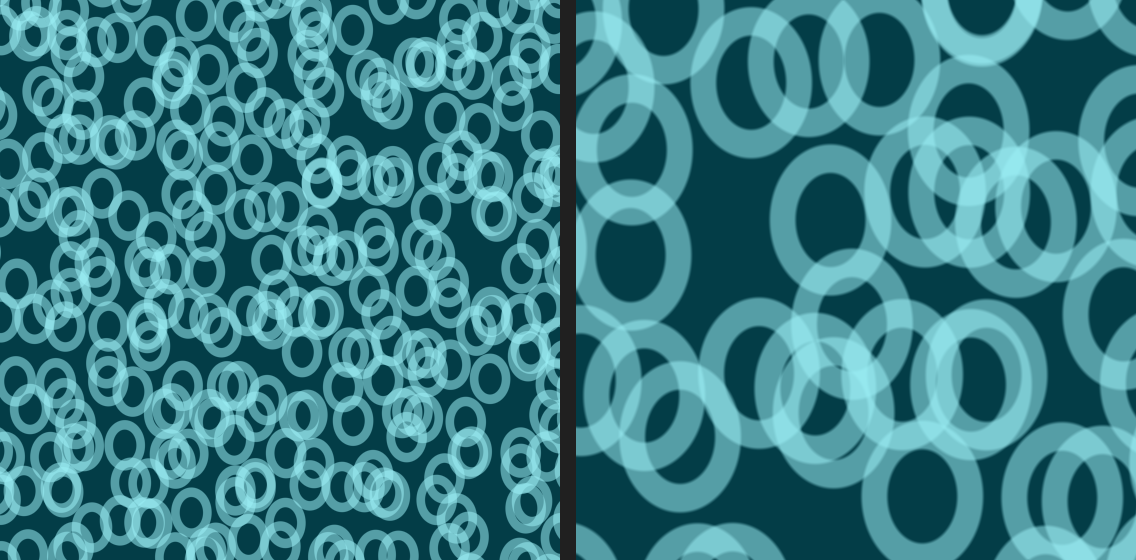
Left, the full canvas; right, a detail of the centre.
Give the GLSL for this pattern, as a three.js fragment shader.

```glsl
// Translucent pale cyan oval rings scattered at random over deep teal.
varying vec2 vUv;

const vec3 GROUND = vec3(0.010, 0.240, 0.280);
const vec3 RING_COLOR = vec3(0.610, 0.940, 0.965);
const float RING_ALPHA = 0.54;
const vec2 OUTER_RADII = vec2(0.0362, 0.0450);
const vec2 INNER_RADII = vec2(0.0208, 0.0280);
const float CELLS = 16.0;     // one ring per cell
const float SCATTER = 1.45;   // spread of ring centres, in cells
const float SOFTNESS = 0.0013; // half width of the edge ramp

vec2 hash22(vec2 p) {
  vec3 q = fract(vec3(p.xyx) * vec3(0.1031, 0.1030, 0.0973));
  q += dot(q, q.yzx + 33.33);
  return fract((q.xx + q.yz) * q.zy);
}

// Approximate signed distance to an axis-aligned ellipse
float ellipseDistance(vec2 p, vec2 radii) {
  float k = length(p / radii);
  float slope = length(p / (radii * radii));
  return k * (k - 1.0) / max(slope, 0.0001);
}

float ringCoverage(vec2 p) {
  float outer = ellipseDistance(p, OUTER_RADII);
  // Keep the hollow centre well defined where the ellipse formula degenerates
  float inner = dot(p, p) < 0.0001 ? -0.01 : ellipseDistance(p, INNER_RADII);
  return smoothstep(SOFTNESS, -SOFTNESS, outer)
       * smoothstep(-SOFTNESS, SOFTNESS, inner);
}

void main() {
  vec2 cell = floor(vUv * CELLS);
  float groundLeft = 1.0;

  // Stack the rings of the neighbouring cells; each hides part of the ground
  for (int y = -1; y <= 1; y++) {
    for (int x = -1; x <= 1; x++) {
      vec2 id = cell + vec2(float(x), float(y));
      vec2 jitter = (hash22(id + 47.0) - 0.5) * SCATTER;
      vec2 center = (id + 0.5 + jitter) / CELLS;
      groundLeft *= 1.0 - RING_ALPHA * ringCoverage(vUv - center);
    }
  }

  gl_FragColor = vec4(mix(RING_COLOR, GROUND, groundLeft), 1.0);
}
```
